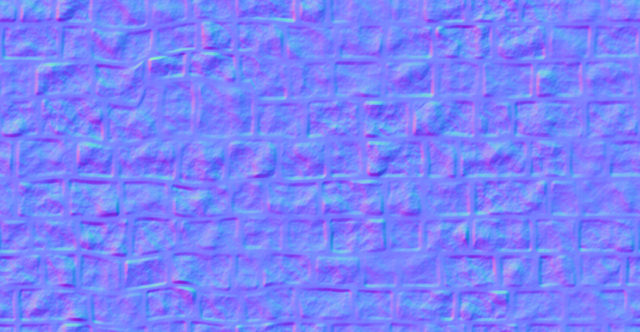
This texture map is drawn by a Shadertoy shader. Its source:

```glsl
// Tangent-space normal map of a rough, coursed stone block wall.

const float TAU = 6.2831853;
const float ROWS = 9.0;

float hash(vec2 p) {
    vec3 q = fract(p.xyx * vec3(0.1031, 0.1030, 0.0973));
    q += dot(q, q.yzx + 33.33);
    return fract((q.x + q.y) * q.z);
}

float cornerSlope(vec2 cell, vec2 offset, vec2 period) {
    float angle = TAU * hash(mod(cell, period) + period * 0.37);
    return dot(vec2(cos(angle), sin(angle)), offset);
}

// Gradient noise over the unit canvas, wrapping at its borders
float noise(vec2 uv, vec2 period) {
    vec2 p = uv * period, i = floor(p), f = p - i;
    vec2 s = f * f * f * (f * (f * 6.0 - 15.0) + 10.0);
    vec2 e = vec2(1, 0);
    return mix(
        mix(cornerSlope(i, f, period), cornerSlope(i + e.xy, f - e.xy, period), s.x),
        mix(cornerSlope(i + e.yx, f - e.yx, period), cornerSlope(i + 1.0, f - 1.0, period), s.x),
        s.y);
}

// Chipped stone relief: slopes fade towards the fine octaves
float chippedRelief(vec2 uv) {
    float sum = 0.0, weight = 1.0;
    vec2 period = vec2(23, 12);
    for (int k = 0; k < 4; k++) {
        float n = noise(uv, period);
        sum += weight * (n - 0.4 * abs(n)) / period.y;
        period *= 2.0;
        weight *= 0.75;
    }
    return sum;
}

// Course coordinate: uneven heights, sagging lines and two taller blocks
float courseCoord(vec2 uv) {
    float v = uv.y * ROWS - 0.23 - 0.13 * sin(TAU * (uv.y - 0.58));
    float sag = pow(0.5 + 0.5 * cos(TAU * (uv.x - 0.27)), 2.0);
    v += (0.06 + 0.3 * sag) * noise(uv, vec2(8, 5));
    v += 0.03 * noise(uv, vec2(27, 14));
    float tall = smoothstep(0.21, 0.23, uv.x) - smoothstep(0.39, 0.41, uv.x);
    return v - 0.45 * tall * exp(-3.0 * (v - 6.5) * (v - 6.5));
}

float jointPos(float i, float row, float count) {
    return i + 0.5 * (hash(vec2(mod(i, count), row) + 7.0) - 0.5);
}

float wallHeight(vec2 uv, float aspect) {
    float v = courseCoord(uv);
    float row = mod(floor(v), ROWS);
    float fy = fract(v);

    // Block widths vary along each course
    float count = 12.0 + floor(3.0 * hash(vec2(row, 3.0)));
    float x = uv.x * count + 5.0 * hash(vec2(row, 11.0));
    x += 0.04 * noise(uv, vec2(31, 16));
    float i = floor(x);
    if (x < jointPos(i, row, count)) i -= 1.0;
    else if (x >= jointPos(i + 1.0, row, count)) i += 1.0;
    float left = jointPos(i, row, count);
    float right = jointPos(i + 1.0, row, count);

    // Rounded distance to the nearest joint, in canvas heights
    vec2 toEdge = vec2(min(x - left, right - x) * aspect / count, min(fy, 1.0 - fy) / ROWS);
    float inset = 0.018 - length(max(0.018 - toEdge, 0.0));
    float stone = smoothstep(0.003, 0.017, inset);

    // Each block has its own tilt and roughness
    vec2 id = vec2(mod(i, count), row);
    vec2 tilt = vec2(hash(id + 21.0), hash(id + 43.0)) - 0.5;
    vec2 local = vec2((x - 0.5 * (left + right)) * aspect / count, (fy - 0.5) / ROWS);
    float rough = mix(0.11, 0.18, hash(id + 65.0)) * (1.0 + 0.6 * noise(uv, vec2(6, 3)));

    float relief = chippedRelief(uv);
    float face = 0.0017 + rough * relief + 0.08 * dot(tilt, local);
    return mix(0.04 * relief, face, stone);
}

void mainImage(out vec4 fragColor, in vec2 fragCoord) {
    vec2 uv = fragCoord / iResolution.xy;
    float aspect = iResolution.x / iResolution.y;

    // Central differences give the slope; green points down the wall
    float eps = 0.0025;
    vec2 dx = vec2(eps / aspect, 0), dy = vec2(0, eps);
    vec2 slope = vec2(
        wallHeight(uv + dx, aspect) - wallHeight(uv - dx, aspect),
        wallHeight(uv + dy, aspect) - wallHeight(uv - dy, aspect)) / (2.0 * eps);

    vec3 normal = normalize(vec3(-0.04 - 1.05 * slope.x, 0.02 + 1.2 * slope.y, 1.0));
    fragColor = vec4(0.5 + 0.5 * normal, 1.0);
}
```
